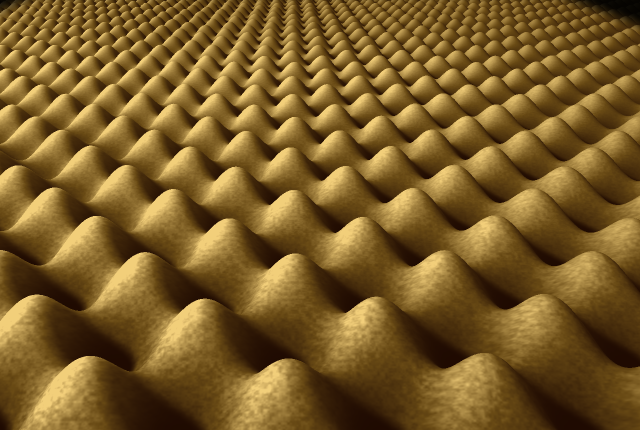
Write a Shadertoy shader that draws this texture.

```glsl
// Egg-crate foam: staggered rounded peaks receding in perspective under a low lamp from the left.

#define CAMERA_HEIGHT 2.114   // above the peaks, in peak spacings
#define FOCAL_LENGTH 0.948    // in canvas widths
#define VANISH_X 0.458        // where the columns converge
#define HORIZON_RISE 0.104    // horizon above the top edge, in canvas widths
#define FOAM_DEPTH 0.45       // peak to valley
#define WOBBLE 0.05           // unevenness of the peaks
#define GRAIN 0.17            // strength of the foam pores
#define GRAIN_SCALE 46.0
#define VIEW_STEPS 64
#define SHADOW_STEPS 16
#define SAMPLES 2             // antialiasing grid per axis

const float TAU = 6.2831853;
const vec3 SHADOW_BROWN = vec3(0.12, 0.04, 0.005);
const vec3 FOAM_OCHRE = vec3(0.41, 0.29, 0.08);
const vec3 LIT_CREAM = vec3(0.95, 0.81, 0.48);

float hash(vec2 p) {
    return fract(sin(dot(p, vec2(127.1, 311.7))) * 43758.5453);
}

float noise(vec2 p) {
    vec2 cell = floor(p), f = fract(p);
    f = f * f * (3.0 - 2.0 * f);
    return mix(mix(hash(cell), hash(cell + vec2(1, 0)), f.x),
               mix(hash(cell + vec2(0, 1)), hash(cell + vec2(1, 1)), f.x), f.y);
}

// Foam surface: 0 at the peaks, -FOAM_DEPTH in the valleys
float foamHeight(vec2 ground) {
    vec2 sway = WOBBLE * sin(ground.yx * vec2(2.3, 1.9) + vec2(0.7, 2.1));
    vec2 wave = cos(TAU * (ground + 0.5 * sway));
    return 0.5 * FOAM_DEPTH * (wave.x * wave.y - 1.0);
}

vec3 foamNormal(vec2 ground) {
    vec2 e = vec2(0.01, 0.0);
    float dx = foamHeight(ground + e.xy) - foamHeight(ground - e.xy);
    float dz = foamHeight(ground + e.yx) - foamHeight(ground - e.yx);
    return normalize(vec3(-dx, 2.0 * e.x, -dz));
}

// Distance along the ray to the foam, searched within its thickness
float traceFoam(vec3 eye, vec3 ray) {
    float near = eye.y / -ray.y;
    float stride = FOAM_DEPTH / -ray.y / float(VIEW_STEPS);
    float far = near;
    for (int i = 0; i < VIEW_STEPS; i++) {
        vec3 p = eye + ray * far;
        if (p.y <= foamHeight(p.xz)) break;
        near = far;
        far += stride;
    }
    for (int i = 0; i < 6; i++) {
        float middle = 0.5 * (near + far);
        vec3 p = eye + ray * middle;
        if (p.y > foamHeight(p.xz)) near = middle;
        else far = middle;
    }
    return far;
}

// 1 in full light, 0 behind another peak, with a soft border
float lampVisibility(vec3 p, vec3 toLamp) {
    float blocked = 0.0;
    for (int i = 1; i <= SHADOW_STEPS; i++) {
        vec3 q = p + toLamp * (0.9 * float(i) / float(SHADOW_STEPS));
        blocked = max(blocked, foamHeight(q.xz) - q.y);
    }
    return 1.0 - smoothstep(0.0, 0.09, blocked);
}

vec3 foamColor(float level) {
    vec3 lower = mix(SHADOW_BROWN, FOAM_OCHRE, clamp(level / 0.4, 0.0, 1.0));
    return mix(lower, LIT_CREAM, clamp((level - 0.4) / 0.6, 0.0, 1.0));
}

vec3 renderFoam(vec2 uv, float aspect) {
    vec3 eye = vec3(0.0, CAMERA_HEIGHT, 0.0);
    vec3 ray = vec3(uv.x - VANISH_X, -(1.0 - uv.y) * aspect - HORIZON_RISE, FOCAL_LENGTH);
    float distanceToFoam = traceFoam(eye, ray);
    vec3 p = eye + ray * distanceToFoam;

    // Lamp, cast shadows and darkening toward the valleys
    vec3 toLamp = normalize(vec3(-0.82, 0.53, -0.08));
    float diffuse = max(0.0, (dot(foamNormal(p.xz), toLamp) + 0.25) / 1.25);
    float openness = smoothstep(-0.95 * FOAM_DEPTH, 0.0, p.y);
    float level = diffuse * lampVisibility(p, toLamp) * (0.4 + 0.6 * openness) + 0.2 * openness;

    // Lamp falloff across the sheet
    level *= mix(1.25, 0.7, uv.x) * mix(0.82, 1.0, smoothstep(0.0, 0.5, uv.y));
    level *= 1.0 - 0.3 * smoothstep(0.8, 1.0, uv.y);

    // Fine pores, fading with distance
    vec2 pore = (p.xz + vec2(0.0, p.y)) * GRAIN_SCALE;
    float speckle = noise(pore) + 0.5 * noise(pore * 2.1) - 0.75;
    level *= 1.0 + GRAIN * 2.0 * speckle * exp(-0.2 * max(distanceToFoam - 2.5, 0.0));

    // Dark backdrop past the far corners
    float edge = 1.02 - 0.55 * max(uv.x - 0.87, 0.0) - 0.6 * max(0.06 - uv.x, 0.0);
    return foamColor(level) * (1.0 - 0.92 * smoothstep(edge - 0.03, edge + 0.015, uv.y));
}

void mainImage(out vec4 fragColor, in vec2 fragCoord) {
    vec3 total = vec3(0.0);
    for (int i = 0; i < SAMPLES * SAMPLES; i++) {
        vec2 offset = (vec2(i % SAMPLES, i / SAMPLES) + 0.5) / float(SAMPLES) - 0.5;
        total += renderFoam((fragCoord + offset) / iResolution.xy, iResolution.y / iResolution.x);
    }
    fragColor = vec4(total / float(SAMPLES * SAMPLES), 1.0);
}
```
